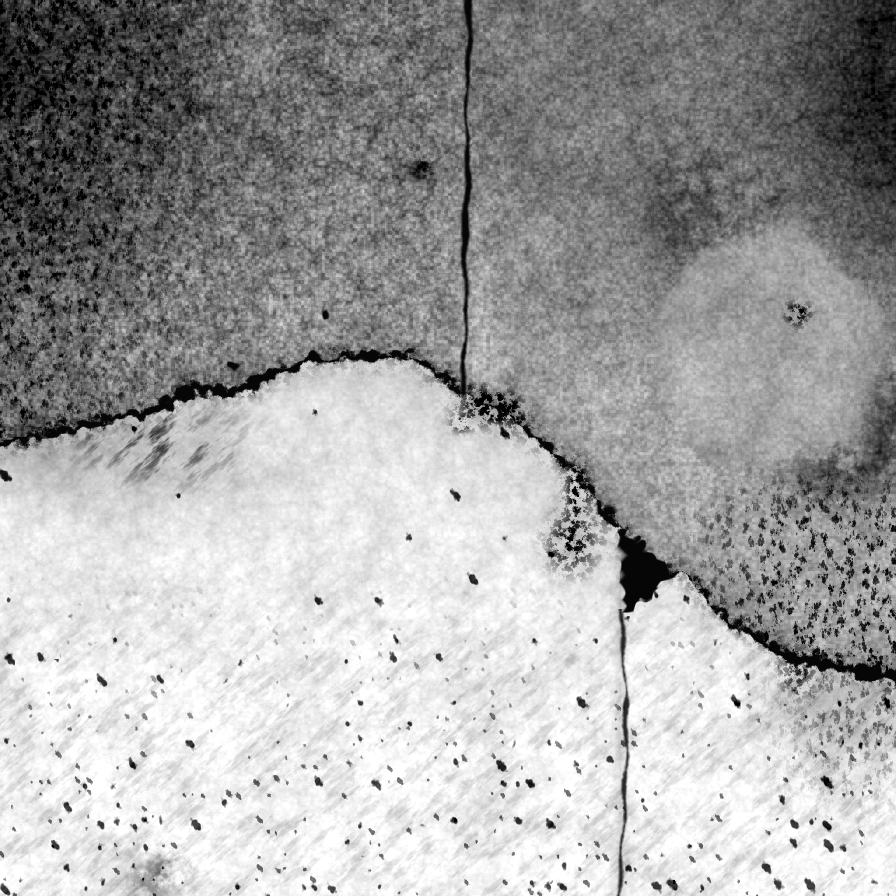
This texture is drawn by a Shadertoy shader. Its source:

```glsl
const vec2 CRACK[16] = vec2[16](
    vec2(-0.02, 0.500), vec2(0.09, 0.523), vec2(0.18, 0.545), vec2(0.215, 0.567),
    vec2(0.255, 0.560), vec2(0.35, 0.600), vec2(0.456, 0.603), vec2(0.518, 0.562),
    vec2(0.573, 0.531), vec2(0.638, 0.477), vec2(0.697, 0.403), vec2(0.72, 0.372),
    vec2(0.765, 0.358), vec2(0.807, 0.312), vec2(0.885, 0.264), vec2(1.02, 0.240));

vec2 hash2(vec2 p) {
    vec3 q = fract(p.xyx * vec3(0.1031, 0.1030, 0.0973));
    q += dot(q, q.yzx + 33.33);
    return fract((q.xx + q.yz) * q.zy);
}

// Distance to the nearest jittered cell point, about 0.5 on average
float cellular(vec2 p) {
    vec2 cell = floor(p), f = p - cell;
    float d = 2.0;
    for (int y = -1; y <= 1; y++)
    for (int x = -1; x <= 1; x++) {
        vec2 o = vec2(x, y), r = o + hash2(cell + o) - f;
        d = min(d, dot(r, r));
    }
    return sqrt(d);
}

// Signed cellular layers with falling weight
float mottle(vec2 p) {
    float sum = 0.0, weight = 1.0;
    for (int i = 0; i < 4; i++) {
        sum += weight * (0.47 - cellular(p));
        p = mat2(1.6, 1.2, -1.2, 1.6) * p + 7.3;
        weight *= 0.65;
    }
    return sum;
}

float blob(vec2 p, vec2 center, vec2 size) {
    vec2 d = (p - center) / size;
    return exp(-dot(d, d));
}

float segment(vec2 p, vec2 a, vec2 b) {
    vec2 ab = b - a;
    return length(p - a - ab * clamp(dot(p - a, ab) / dot(ab, ab), 0.0, 1.0));
}

// Sparse ragged pits, one candidate per cell
float pits(vec2 p, float scale, float density) {
    p *= scale * vec2(1.0, 0.75);
    vec2 cell = floor(p), r = hash2(cell), s = hash2(cell + 51.7);
    vec2 d = p - cell - 0.3 - 0.4 * r;
    d.x += d.y * (s.y - 0.2);
    float radius = 0.06 + 0.2 * s.y * s.y;
    float ragged = length(d) + 0.2 * (cellular(p * 3.5) - 0.45);
    return step(s.x, density) * smoothstep(radius + 0.12, radius - 0.05, ragged);
}

float line(float d, float width) {
    return 1.0 - smoothstep(width - 0.002, width + 0.002, d);
}

void mainImage(out vec4 fragColor, in vec2 fragCoord) {
    vec2 p = fragCoord / iResolution.xy;
    float broad = mottle(p * 9.0);
    float medium = mottle(p * 38.0 + 20.0);
    float fine = mottle(p * 85.0 + 3.0);
    float grain = 0.5 * (0.47 - cellular(p * 170.0)) + 0.5 * (hash2(floor(p * 256.0)).x - 0.5);

    // Jagged crack and the side of it
    vec2 q = p + 0.012 * vec2(cellular(p * 55.0) - 0.47, cellular(p * 70.0 + 9.0) - 0.47);
    float d = 1.0, ridge = 0.0;
    for (int i = 0; i < 15; i++) {
        vec2 a = CRACK[i], b = CRACK[i + 1];
        d = min(d, segment(q, a, b));
        if (q.x >= a.x && q.x < b.x) ridge = mix(a.y, b.y, (q.x - a.x) / (b.x - a.x));
    }
    float above = smoothstep(-0.005, 0.005, q.y - ridge);

    // Dark weathered wall
    float wall = mix(0.61, 0.41, smoothstep(0.48, 0.95, p.y));
    wall -= 0.2 * exp(-p.x * 6.0) + 0.13 * blob(p, vec2(0.08, 0.95), vec2(0.22, 0.3));
    wall -= 0.4 * blob(p + 0.05 * broad, vec2(1.02, 0.9), vec2(0.12, 0.2));
    wall -= 0.24 * blob(p + 0.05 * medium, vec2(0.77, 0.75), vec2(0.06, 0.07));
    wall += 0.1 * blob(p, vec2(0.29, 0.95), vec2(0.05, 0.08));
    wall += 0.12 * blob(p, vec2(0.775, 0.56), vec2(0.018, 0.17));
    wall += 0.09 * blob(p, vec2(0.54, 0.63), vec2(0.02, 0.1));
    float smoothPatch = 1.0 - smoothstep(0.9, 1.05, length((p - vec2(0.86, 0.61)) / vec2(0.13, 0.14)) + 0.2 * broad + 0.1 * medium);
    wall = mix(wall, 0.63, 0.85 * smoothPatch);
    wall -= 0.35 * blob(p + 0.04 * medium, vec2(0.93, 0.47), vec2(0.06, 0.025));
    wall -= 0.4 * blob(p + 0.02 * medium, vec2(0.99, 0.52), vec2(0.025, 0.06));
    float rough = mix(1.0, 0.65, smoothstep(0.45, 0.6, p.x)) * (1.0 - 0.35 * smoothPatch);
    wall += 0.11 * broad + rough * (0.17 * medium + 0.15 * fine + 0.38 * grain);
    float flecks = smoothstep(0.15, 0.5, mottle(p * vec2(75.0, 50.0) + 31.0));
    wall -= 0.55 * flecks * smoothstep(0.7, 0.9, p.x) * smoothstep(0.5, 0.4, p.y);
    wall -= 0.3 * flecks * smoothstep(0.4, 0.0, p.x);

    // Pale plaster
    float plaster = 0.95 - 0.1 * smoothstep(0.15, 0.6, p.y) + 0.08 * broad + 0.08 * medium + 0.05 * fine + 0.08 * grain;
    plaster -= 0.15 * blob(p, vec2(0.1, 0.49), vec2(0.16, 0.05));
    plaster -= 0.2 * blob(p, vec2(0.95, 0.2), vec2(0.09, 0.07));
    plaster -= 0.4 * blob(p + 0.03 * medium, vec2(0.17, 0.015), vec2(0.025, 0.03));
    vec2 slant = vec2(dot(p, vec2(0.75, 0.66)) * 16.0, dot(p, vec2(-0.66, 0.75)) * 60.0);
    float streak = smoothstep(0.0, 0.6, mottle(slant));
    plaster -= 0.55 * streak * blob(p, vec2(0.18, 0.505), vec2(0.08, 0.04));
    plaster -= 0.12 * streak * smoothstep(0.45, 0.2, p.y);
    plaster -= 0.75 * pits(p, 58.0, mix(0.16, 0.025, smoothstep(0.1, 0.42, p.y)));
    plaster -= 0.55 * pits(p + 0.37, 95.0, 0.14) * smoothstep(0.42, 0.1, p.y);
    plaster -= 0.35 * flecks * smoothstep(0.8, 0.97, p.x) * smoothstep(0.05, 0.2, p.y);

    float tone = mix(plaster, wall, above);

    // Smudges and chipped plaster beside the crack
    float chips = smoothstep(-0.1, 0.4, fine);
    tone -= (0.15 + 0.85 * chips) * blob(p, vec2(0.638, 0.393), vec2(0.028, 0.032));
    tone -= 0.8 * chips * blob(p, vec2(0.643, 0.45), vec2(0.012, 0.028));
    tone -= (0.15 + 0.7 * chips) * blob(p, vec2(0.55, 0.545), vec2(0.035, 0.02));
    tone -= 0.7 * chips * blob(p, vec2(0.515, 0.527), vec2(0.012, 0.01));
    tone -= 0.35 * blob(p + 0.01 * fine, vec2(0.468, 0.81), vec2(0.015, 0.011));
    tone -= 0.8 * chips * blob(p, vec2(0.89, 0.65), vec2(0.014, 0.014));
    tone -= (0.1 + 0.45 * chips) * exp(-d * 80.0);
    tone -= 0.5 * chips * blob(p, vec2(0.89, 0.245), vec2(0.02, 0.03));

    // Main crack with a wedge-shaped hole
    float width = 0.0022 + 0.003 * blob(p, vec2(0.22, 0.56), vec2(0.14, 0.2))
        + 0.003 * smoothstep(0.82, 0.9, p.x) + 0.004 * clamp(medium + fine, -0.7, 0.8);
    float ink = line(d, width);
    vec2 w = q - vec2(0.694, 0.36);
    float wedge = max(-w.x, max(w.x * 0.8 + w.y - 0.049, w.x * 0.82 - w.y - 0.05));
    ink = max(ink, line(wedge, 0.0));

    // Vertical joints
    float upperX = mix(0.518, 0.523, (p.y - 0.56) / 0.44) + 0.0015 * sin(p.y * 41.0) + 0.001 * sin(p.y * 113.0);
    float upper = line(abs(p.x - upperX), 0.0026 + 0.0012 * sin(p.y * 27.0) + 0.002 * medium) * step(0.56, p.y);
    float lowerX = 0.69 + 0.009 * sin(clamp(p.y / 0.31, 0.0, 1.0) * 2.8) + 0.0015 * sin(p.y * 90.0);
    float lower = line(abs(p.x - lowerX), 0.0016 + 0.001 * sin(p.y * 70.0) + 0.002 * medium) * step(p.y, 0.32);
    ink = max(ink, max(upper, 0.85 * lower));
    tone -= 0.15 * exp(-abs(p.x - 0.692) * 150.0) * step(p.y, 0.4) * (1.0 - above);

    // Holes just above the left crack
    ink = max(ink, line(length(q - vec2(0.26, 0.591)), 0.006));
    ink = max(ink, line(length(q - vec2(0.36, 0.652)), 0.004));
    fragColor = vec4(vec3(clamp(mix(tone, 0.025, ink), 0.0, 1.0)), 1.0);
}
```
